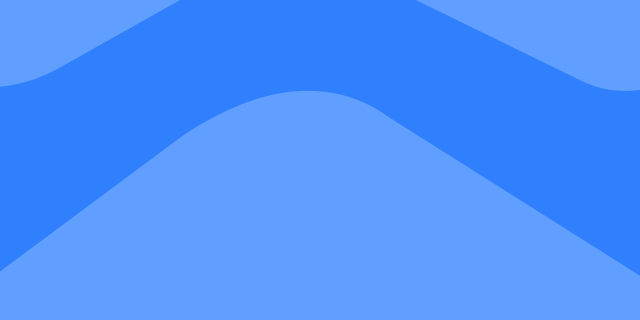
Reproduce this background procedurally as a Shadertoy shader.

```glsl
// Flat blue band sweeping over a pale rounded hill, with pale corners above.

const vec3 BAND_BLUE = vec3(0.188, 0.502, 0.996);
const vec3 PALE_BLUE = vec3(0.376, 0.624, 1.0);

// Canvas spans 2 x 1 units; knots are (x, y).
const vec2 CANVAS = vec2(2.0, 1.0);

const vec2 HILL_LEFT = vec2(0.578, 0.581);
const vec2 HILL_PEAK = vec2(0.958, 0.716);
const vec2 HILL_RIGHT = vec2(1.216, 0.633);
const float HILL_RISE = 0.743;
const float HILL_FALL = -0.631;
const float SHOULDER_RISE = 0.64;
const float SHOULDER_FALL = -0.73;

const vec2 LEFT_START = vec2(0.0, 0.729);
const vec2 LEFT_BEND = vec2(0.1875, 0.789);
const float LEFT_START_RISE = 0.10;
const float LEFT_RISE = 0.5625;

const vec2 RIGHT_BEND = vec2(1.818, 0.747);
const vec2 RIGHT_LOW = vec2(1.953, 0.716);
const vec2 RIGHT_END = vec2(2.0, 0.719);
const float RIGHT_FALL = -0.488;
const float RIGHT_END_RISE = 0.12;

// Straight line through a knot.
float line(vec2 knot, float slope, float x) {
    return knot.y + slope * (x - knot.x);
}

// Cubic through two knots with the given end slopes.
float hermite(vec2 a, vec2 b, float slopeA, float slopeB, float x) {
    float span = b.x - a.x;
    float t = (x - a.x) / span;
    float s = 1.0 - t;
    return mix(a.y, b.y, t * t * (3.0 - 2.0 * t))
         + span * t * s * (slopeA * s - slopeB * t);
}

float hillTop(float x) {
    if (x < HILL_LEFT.x) return line(HILL_LEFT, HILL_RISE, x);
    if (x < HILL_PEAK.x) return hermite(HILL_LEFT, HILL_PEAK, SHOULDER_RISE, 0.0, x);
    if (x < HILL_RIGHT.x) return hermite(HILL_PEAK, HILL_RIGHT, 0.0, SHOULDER_FALL, x);
    return line(HILL_RIGHT, HILL_FALL, x);
}

float leftCornerBase(float x) {
    if (x < LEFT_BEND.x) return hermite(LEFT_START, LEFT_BEND, LEFT_START_RISE, LEFT_RISE, x);
    return line(LEFT_BEND, LEFT_RISE, x);
}

float rightCornerBase(float x) {
    if (x < RIGHT_BEND.x) return line(RIGHT_BEND, RIGHT_FALL, x);
    if (x < RIGHT_LOW.x) return hermite(RIGHT_BEND, RIGHT_LOW, RIGHT_FALL, 0.0, x);
    return hermite(RIGHT_LOW, RIGHT_END, 0.0, RIGHT_END_RISE, x);
}

// Antialiased coverage of the region where height is positive.
float coverage(float height) {
    float pixel = length(vec2(dFdx(height), dFdy(height)));
    return clamp(0.5 + height / max(pixel, 1e-6), 0.0, 1.0);
}

void mainImage(out vec4 fragColor, in vec2 fragCoord) {
    vec2 p = fragCoord / iResolution.xy * CANVAS;

    // Pale regions below the hill line and above the corner lines
    float hill = coverage(hillTop(p.x) - p.y);
    float corners = coverage(p.y - min(leftCornerBase(p.x), rightCornerBase(p.x)));

    fragColor = vec4(mix(BAND_BLUE, PALE_BLUE, max(hill, corners)), 1.0);
}
```
